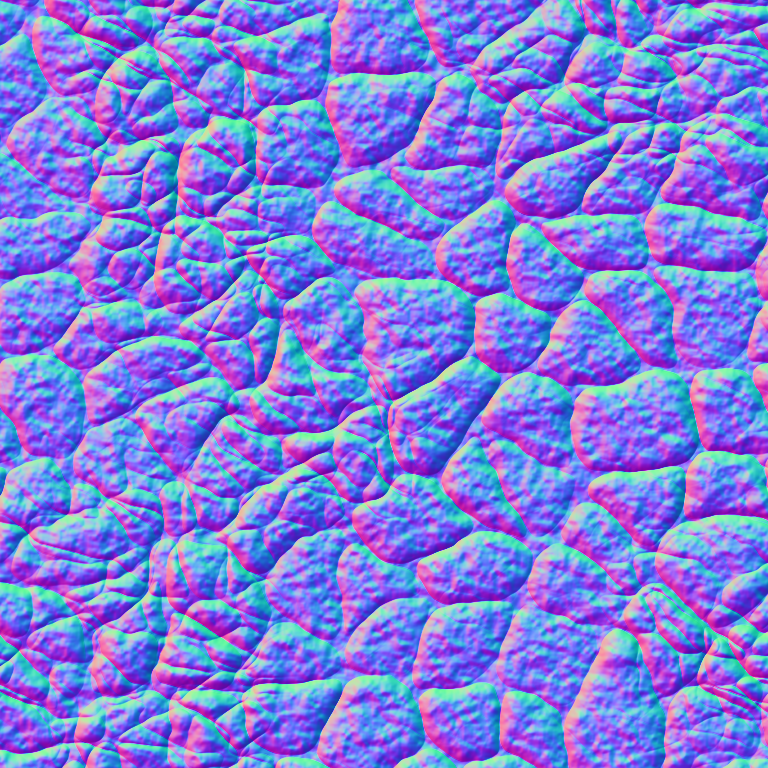
Write a WebGL 2 fragment shader that draws this texture map.

```glsl
#version 300 es
precision highp float;

uniform vec2 u_resolution;
out vec4 outColor;

// Integer hash giving two values in 0..1
vec2 hash2(vec2 cell) {
    uvec2 v = uvec2(ivec2(cell)) * 1664525u + 1013904223u;
    v.x += v.y * 1664525u;
    v.y += v.x * 1664525u;
    v ^= v >> 16u;
    v.x += v.y * 1664525u;
    v.y += v.x * 1664525u;
    v ^= v >> 16u;
    return vec2(v >> 8u) / 16777216.0;
}

// Smooth value noise in 0..1
float noise(vec2 p) {
    vec2 i = floor(p), f = p - i;
    vec2 s = f * f * f * (f * (f * 6.0 - 15.0) + 10.0);
    float low = mix(hash2(i).x, hash2(i + vec2(1, 0)).x, s.x);
    float high = mix(hash2(i + vec2(0, 1)).x, hash2(i + 1.0).x, s.x);
    return mix(low, high, s.y);
}

vec2 noise2(vec2 p) {
    return vec2(noise(p), noise(p + vec2(37.3, 91.7))) - 0.5;
}

vec2 rotate(vec2 p, float angle) {
    float c = cos(angle), s = sin(angle);
    return vec2(c * p.x - s * p.y, s * p.x + c * p.y);
}

vec2 seedPoint(vec2 cell) {
    return cell + 0.06 + 0.88 * hash2(cell);
}

// Rounded pillow cells, zero in the creases; lean tilts every top
float pillows(vec2 p, vec2 density, float depth, float creaseWidth, vec2 lean) {
    vec2 q = p * density;
    vec2 base = floor(q), id = base, nearest = vec2(9);
    for (int y = -1; y <= 1; y++) {
        for (int x = -1; x <= 1; x++) {
            vec2 cell = base + vec2(x, y);
            vec2 offset = seedPoint(cell) - q;
            if (dot(offset, offset) < dot(nearest, nearest)) {
                nearest = offset;
                id = cell;
            }
        }
    }
    // Soft minimum of the distances to all borders rounds the corners
    const float roundness = 0.075;
    float sum = 0.0;
    for (int y = -2; y <= 2; y++) {
        for (int x = -2; x <= 2; x++) {
            if (x == 0 && y == 0) continue;
            vec2 other = seedPoint(id + vec2(x, y)) - q;
            vec2 across = other - nearest;
            float border = 0.5 * dot(other + nearest, across) / max(length(across), 0.05);
            sum += exp(-border / roundness);
        }
    }
    float edge = max(-roundness * log(sum), 0.0) * 2.0 / (density.x + density.y);
    float dome = 1.0 - exp(-edge / creaseWidth);
    float cellDepth = depth * mix(0.6, 1.4, hash2(id + 53.0).x);
    return dome * (cellDepth + dot(lean, -nearest / density));
}

// Folds running down to the right, with narrow valleys
float folds(vec2 p) {
    vec2 q = rotate(p, 0.45) * vec2(11.0, 25.0);
    return 1.0 - exp(-abs(2.0 * noise(q) - 1.0) / 0.3);
}

float grain(vec2 p) {
    return 0.0085 * noise(p * vec2(40.0, 48.0))
         + 0.0068 * noise(rotate(p, 0.3) * vec2(84.0, 98.0))
         + 0.0024 * noise(p * 170.0 + 5.0);
}

// Relief height in canvas units
float relief(vec2 p) {
    vec2 warped = p + 0.06 * noise2(p * 7.0) + 0.013 * noise2(p * 23.0)
                + 0.004 * noise2(p * 58.0);
    float crumple = smoothstep(0.3, 0.65, noise(p * 4.5 + 11.0));
    float large = pillows(warped, vec2(9.0, 9.8), 0.019, 0.009, vec2(-0.07, 0.06));
    float small = pillows(warped + 3.7, vec2(16.0, 20.0), 0.011, 0.006, vec2(-0.04, 0.03));
    return large
         + small * mix(0.08, 1.0, crumple)
         + folds(warped) * mix(0.002, 0.009, crumple)
         + grain(p);
}

// Slope by central differences
vec2 slope(vec2 p, float stepSize) {
    vec2 e = vec2(stepSize, 0.0);
    return vec2(relief(p + e.xy) - relief(p - e.xy),
                relief(p + e.yx) - relief(p - e.yx)) / (2.0 * stepSize);
}

// Red faces left, green faces up, blue faces the viewer
vec3 normalColor(vec2 gradient, float strength) {
    vec3 normal = normalize(vec3(strength * gradient * vec2(1, -1), 1.0));
    return 0.5 + 0.5 * normal;
}

void main() {
    vec2 p = gl_FragCoord.xy / min(u_resolution.x, u_resolution.y);
    outColor = vec4(normalColor(slope(p, 0.0013), 1.15), 1.0);
}
```
